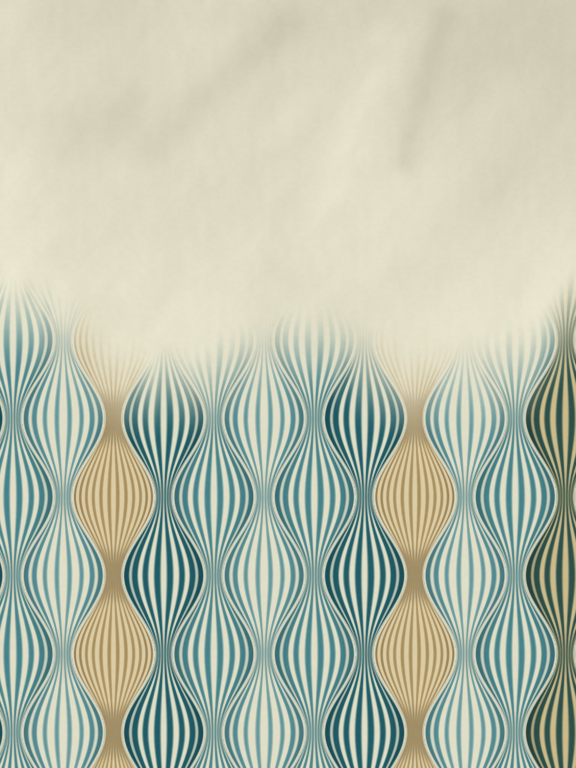
Reproduce this pattern procedurally as a WebGL 1 fragment shader.

```glsl
precision highp float;
uniform vec2 u_resolution;

#define PITCH 0.0872
#define FIRST_COLUMN 0.0226
#define BULGE_PERIOD 0.2726
#define BULGE_HEIGHT 0.4705
#define SWELL 0.32
#define FADE_HEIGHT 0.685
#define FADE_SOFTNESS 0.1
#define TAU 6.28318

const vec3 CREAM = vec3(0.88, 0.87, 0.78);
const vec3 LINEN = vec3(0.868, 0.853, 0.762);
const vec3 TEAL = vec3(0.28, 0.51, 0.54);
const vec3 PALE_TEAL = vec3(0.34, 0.56, 0.59);
const vec3 DEEP_TEAL = vec3(0.13, 0.36, 0.40);
const vec3 GOLD = vec3(0.64, 0.54, 0.35);

float hash(vec2 p) {
  return fract(sin(dot(p, vec2(127.1, 311.7))) * 43758.55);
}

float noise(vec2 p) {
  vec2 i = floor(p), f = fract(p);
  f = f * f * (3.0 - 2.0 * f);
  return mix(mix(hash(i), hash(i + vec2(1.0, 0.0)), f.x),
             mix(hash(i + vec2(0.0, 1.0)), hash(i + 1.0), f.x), f.y);
}

float fbm(vec2 p) {
  float sum = 0.0, gain = 0.5;
  for (int i = 0; i < 4; i++) {
    sum += gain * noise(p);
    p = p * 2.03 + 7.1;
    gain *= 0.5;
  }
  return sum;
}

// Soft crease along a segment
float crease(vec2 p, vec2 a, vec2 b, float width) {
  vec2 d = b - a;
  float t = clamp(dot(p - a, d) / dot(d, d), 0.0, 1.0);
  float r = length(p - a - d * t) / width;
  return exp(-r * r);
}

vec3 cloth(vec2 p) {
  vec3 color = LINEN + 0.025 * smoothstep(1.15, 0.75, p.y);
  color -= 0.025 * smoothstep(1.1, 1.33, p.y);
  color -= 0.03 * smoothstep(0.6, 1.0, p.x) * smoothstep(0.8, 1.2, p.y);
  color += 0.025 * smoothstep(0.12, 0.0, p.x);
  vec2 q = p + 0.05 * (fbm(p * 6.0) - 0.5);
  color -= 0.035 * crease(q, vec2(0.26, 1.08), vec2(0.5, 1.3), 0.035);
  color -= 0.045 * crease(q, vec2(0.69, 1.04), vec2(0.77, 1.3), 0.025);
  color += 0.022 * crease(q, vec2(0.57, 1.0), vec2(0.66, 1.25), 0.04);
  color -= 0.02 * crease(q, vec2(0.03, 1.12), vec2(0.2, 1.13), 0.05);
  // Slanted soft wrinkles
  vec2 slant = vec2(p.x * 0.8 - p.y * 0.6, p.x * 0.6 + p.y * 0.8);
  color += 0.07 * (fbm(slant * vec2(11.0, 4.0) + 3.0) - 0.47);
  return color + 0.012 * (noise(p * vec2(80.0, 30.0)) - 0.5);
}

// Interlocking columns of swelling stripes
vec3 columns(vec2 p) {
  float x = (p.x - FIRST_COLUMN) / PITCH;
  float phase = TAU * (p.y - BULGE_HEIGHT) / BULGE_PERIOD;
  float index = floor(x);
  float side = 1.0 - 2.0 * mod(index, 2.0);
  float halfWidth = 0.5 + side * SWELL * cos(phase);
  float offset = x - index;
  float slope = SWELL * PITCH * TAU / BULGE_PERIOD * sin(phase);
  float border = abs(offset - halfWidth) * PITCH / sqrt(1.0 + slope * slope);
  if (offset > halfWidth) {
    index += 1.0;
    offset -= 1.0;
    halfWidth = 1.0 - halfWidth;
  }
  float u = offset / halfWidth;
  float rim = u * u;
  float neck = smoothstep(0.42, 0.18, halfWidth);

  // Column palette
  float kind = mod(index + 0.5, 4.0);
  vec3 ink = TEAL, paper = CREAM;
  float count = 4.0;
  float bias = 0.1 - 0.6 * smoothstep(0.25, 0.65, rim);
  if (kind > 1.0 && kind < 2.0) {
    ink = PALE_TEAL;
    bias += 0.45 * (1.0 - rim);
  } else if (kind > 3.0) {
    ink = DEEP_TEAL;
    bias -= 0.1;
  }
  if (abs(mod(index, 6.0) - 2.0) < 0.5) {
    ink = GOLD * (1.0 - 0.12 * neck);
    paper = vec3(0.86, 0.80, 0.65);
    count = 6.0;
    bias = 0.3 * (1.0 - neck);
  }
  if (index > 10.5) {
    ink = vec3(0.18, 0.31, 0.29);
    paper = vec3(0.80, 0.73, 0.54);
  }
  ink *= 1.0 - 0.18 * smoothstep(0.3, 0.95, rim);

  // Stripes narrow toward the rim and blend where they are too fine
  float v = u * (0.8 + 0.2 * rim);
  float density = count * (0.8 + 0.6 * rim) / (halfWidth * PITCH * u_resolution.x);
  float blur = 0.5 + 3.5 * density;
  float stripe = smoothstep(-blur, blur, cos(TAU * count * v) + bias);
  stripe = mix(stripe, 0.36, smoothstep(0.22, 0.5, density));
  vec3 color = mix(ink, paper, stripe) * (1.0 - 0.06 * neck);

  // Pale seam shared by neighbouring columns
  float seam = smoothstep(0.0045, 0.001, border);
  return mix(color, CREAM, 0.75 * seam);
}

void main() {
  vec2 p = gl_FragCoord.xy / u_resolution.x;

  // Uneven upper edge of the print
  float edge = FADE_HEIGHT + 0.03 * cos(TAU * p.x / 0.52);
  edge += 0.06 * exp(-p.x * p.x / 0.015);
  edge += 0.05 * smoothstep(0.9, 1.0, p.x);
  edge += 0.05 * (noise(p * vec2(14.0, 5.0)) - 0.5);
  edge += 0.03 * (noise(p * vec2(60.0, 6.0)) - 0.5);
  float ink = smoothstep(edge + FADE_SOFTNESS, edge - FADE_SOFTNESS, p.y);

  vec3 color = mix(cloth(p), columns(p), ink);
  color += 0.012 * (noise(p * 190.0) - 0.5);
  gl_FragColor = vec4(color, 1.0);
}
```
